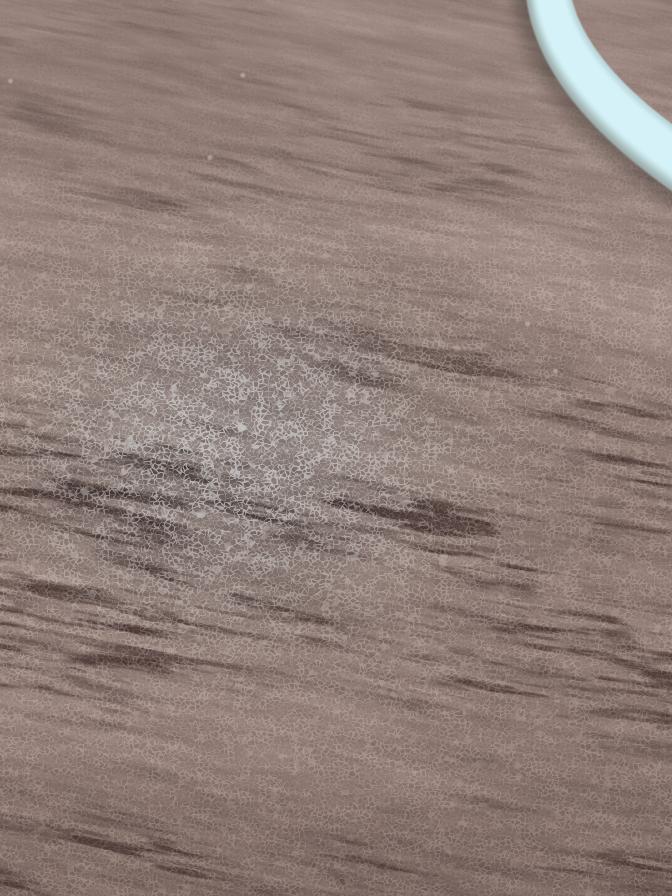
Reproduce this texture procedurally as a Shadertoy shader.

```glsl
const vec3 DARK_PORE = vec3(0.34, 0.26, 0.245);
const vec3 WOOD_LIGHT = vec3(0.63, 0.55, 0.52);
const vec3 GLINT = vec3(0.78, 0.79, 0.79);
const vec3 CABLE_LIT = vec3(0.83, 0.95, 0.97);
const vec3 CABLE_SHADE = vec3(0.60, 0.66, 0.65);
const vec3 DUST = vec3(0.80, 0.75, 0.70);
const float GRAIN_ANGLE = -0.19;
const float PEBBLE_SIZE = 0.0056;
const vec2 GLARE_CENTER = vec2(0.26, 0.50);
const vec2 GLARE_SIZE = vec2(0.21, 0.16);
const float CABLE_TOP = 0.613;
const float CABLE_RADIUS = 0.025;

float hash(vec2 p) {
    return fract(sin(dot(p, vec2(127.1, 311.7))) * 43758.5453);
}

vec2 hash2(vec2 p) {
    return vec2(hash(p), hash(p + 57.3));
}

float noise(vec2 p) {
    vec2 i = floor(p), f = fract(p);
    f = f * f * (3.0 - 2.0 * f);
    return mix(mix(hash(i), hash(i + vec2(1, 0)), f.x),
               mix(hash(i + vec2(0, 1)), hash(i + vec2(1, 1)), f.x), f.y);
}

float fbm(vec2 p) {
    float sum = 0.0, amp = 0.533;
    for (int i = 0; i < 4; i++) {
        sum += amp * noise(p);
        p = p * 2.03 + 17.7;
        amp *= 0.5;
    }
    return sum;
}

// Gap between the two nearest cell points: zero on the pebble borders
float pebbleGap(vec2 p) {
    vec2 cell = floor(p), f = fract(p);
    float near = 8.0, second = 8.0;
    for (int y = -1; y <= 1; y++)
    for (int x = -1; x <= 1; x++) {
        vec2 o = vec2(x, y);
        float d = length(o + hash2(cell + o) - f);
        second = min(second, max(near, d));
        near = min(near, d);
    }
    return second - near;
}

// Wood tone: 0 is a dark pore, 1 is light wood
float woodTone(vec2 p, float focus) {
    float c = cos(GRAIN_ANGLE), s = sin(GRAIN_ANGLE);
    vec2 q = vec2(c * p.x + s * p.y, c * p.y - s * p.x);
    q.y += 0.012 * (noise(q * vec2(4.0, 7.0)) - 0.5);
    float broad = fbm(q * vec2(1.6, 9.0) + 3.0);
    float fibre = fbm(q * vec2(14.0, 130.0));
    float patches = smoothstep(0.34, 0.64, fbm(q * vec2(3.0, 12.0) + 41.0));
    float streak = smoothstep(0.50, 0.74, fbm(q * vec2(10.0, 95.0) + 9.0));
    float pore = smoothstep(0.55, 0.85, noise(q * vec2(24.0, 210.0) + 23.0));
    float tone = 0.90 + 0.55 * (broad - 0.5) + 0.45 * (fibre - 0.5);
    tone -= patches * (0.75 * streak + 0.38 * pore) * mix(0.25, 1.0, focus);
    return tone;
}

void mainImage(out vec4 fragColor, in vec2 fragCoord) {
    vec2 p = fragCoord / iResolution.y;
    float pixel = 1.0 / iResolution.y;
    float focus = smoothstep(1.0, 0.55, p.y);

    // Wood, darker towards the bottom and the far end
    float tone = woodTone(p, focus);
    tone -= 0.22 * smoothstep(0.25, 0.0, p.y);
    tone -= 0.08 * smoothstep(0.75, 1.0, p.y);
    vec3 col = mix(DARK_PORE, WOOD_LIGHT, clamp(tone, 0.0, 1.15));

    // Embossed pebbles with wavy, partly broken borders
    vec2 g = (p - GLARE_CENTER) / GLARE_SIZE;
    float glare = exp(-dot(g, g));
    vec2 cells = p / PEBBLE_SIZE * vec2(1.0, 1.15);
    cells += 0.7 * vec2(noise(cells * 1.3), noise(cells * 1.3 + 31.0));
    float broken = smoothstep(0.2, 0.75, noise(cells * 0.8 + 8.0));
    float ridge = 1.0 - smoothstep(0.0, mix(0.25, 0.5, broken), pebbleGap(cells));
    float relief = (ridge - 0.35) * (0.45 + 0.65 * broken);
    col += relief * mix(0.02, 0.10, focus);

    // Glare greys the plates and lights the borders
    col = mix(col, vec3(dot(col, vec3(0.333))) + 0.01, 0.45 * glare);
    col -= 0.04 * glare * (1.0 - ridge);
    col = mix(col, GLINT, 0.75 * glare * ridge * (0.25 + 0.75 * broken));

    // Dust specks
    for (int i = 0; i < 5; i++) {
        vec2 spot = hash2(vec2(float(i), 4.0)) * vec2(0.75, 0.5) + vec2(0.0, 0.5);
        float d = length(p - spot) - 0.002;
        col = mix(col, DUST, 0.6 * smoothstep(2.0 * pixel, -pixel, d));
    }

    // Round cable bending out of the top right corner, with its shadow
    float drop = 1.0 - p.y;
    float bend = CABLE_TOP + 0.2 * drop + 3.4 * drop * drop;
    float slope = 0.2 + 6.8 * drop;
    float side = (p.x - bend) / sqrt(1.0 + slope * slope);
    float radius = CABLE_RADIUS + 0.03 * drop;
    float edge = abs(side) - radius;
    float shadow = smoothstep(0.028, 0.0, edge) * step(side, 0.0);
    col *= 1.0 - 0.25 * shadow;
    float across = side / radius;
    vec3 cable = mix(CABLE_SHADE, CABLE_LIT, smoothstep(-1.05, -0.45, across));
    cable *= 1.0 - 0.12 * smoothstep(0.6, 1.0, across);
    col = mix(col, cable, smoothstep(1.5 * pixel, -1.5 * pixel, edge));

    fragColor = vec4(clamp(col, 0.0, 1.0), 1.0);
}
```
